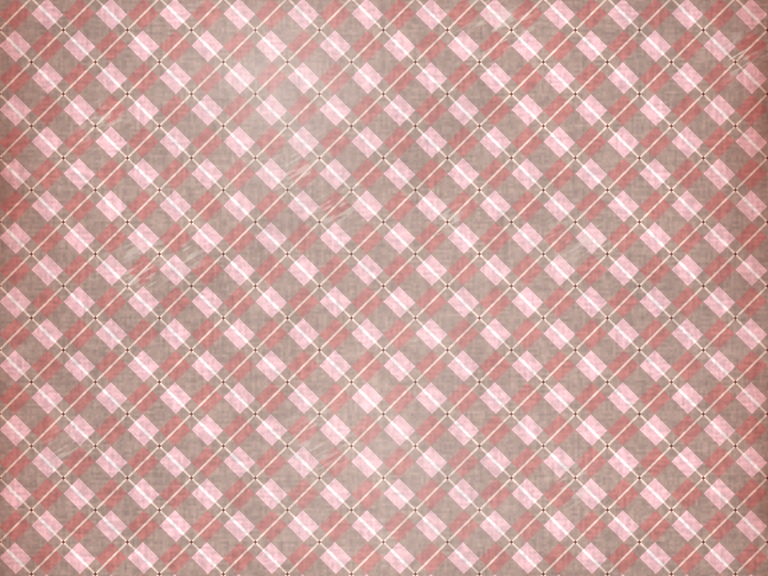
A Shadertoy shader for this pattern:

```glsl
const float ROWS = 9.0;

float hash(vec2 p) {
    return fract(sin(dot(p, vec2(127.1, 311.7))) * 43758.5453);
}

float noise(vec2 p) {
    vec2 cell = floor(p);
    vec2 f = fract(p);
    f = f * f * (3.0 - 2.0 * f);
    float low = mix(hash(cell), hash(cell + vec2(1, 0)), f.x);
    float high = mix(hash(cell + vec2(0, 1)), hash(cell + vec2(1, 1)), f.x);
    return mix(low, high, f.y);
}

float fbm(vec2 p) {
    float sum = 0.0;
    float amplitude = 0.5;
    for (int i = 0; i < 5; i++) {
        sum += amplitude * noise(p);
        p = p * 2.03 + 17.3;
        amplitude *= 0.5;
    }
    return sum;
}

float stripe(float dist, float halfWidth, float blur) {
    return 1.0 - smoothstep(halfWidth - blur, halfWidth + blur, dist);
}

float glow(vec2 p, vec2 center, float radius) {
    vec2 d = (p - center) / radius;
    return exp(-dot(d, d));
}

// Diagonal tartan: u runs down to the right, v runs up to the right
vec3 plaid(vec2 p, float blur) {
    const vec3 taupe = vec3(0.695, 0.59, 0.55);
    const vec3 rose = vec3(0.765, 0.505, 0.485);
    const vec3 pink = vec3(0.95, 0.765, 0.785);
    const vec3 cream = vec3(0.95, 0.855, 0.795);
    const vec3 white = vec3(1.0, 0.97, 0.97);
    const vec3 maroon = vec3(0.42, 0.22, 0.2);

    vec2 uv = vec2(p.x - p.y, p.x + p.y);
    vec2 d = abs(uv - floor(uv + 0.5));
    float bandU = stripe(d.x, 0.242, blur);
    float bandV = stripe(d.y, 0.242, blur);
    float pinkMask = bandV * (1.0 - bandU);

    vec3 color = mix(taupe, rose, bandU * (1.0 - bandV));
    color = mix(color, pink, pinkMask);

    // Thin stitched lines and a small dark knot where they cross
    color = mix(color, cream, 0.9 * stripe(d.x, 0.024, blur));
    color = mix(color, mix(cream, white, pinkMask),
                mix(0.9, 1.0, pinkMask) * stripe(d.y, mix(0.024, 0.032, pinkMask), blur));
    return mix(color, maroon, 0.9 * stripe(max(d.x, d.y), 0.027, blur));
}

// Uneven horizontal and vertical threads, centered on zero
float linen(vec2 p) {
    float weft = noise(p * vec2(6.0, 25.0));
    float warp = noise(p * vec2(25.0, 6.0) + 41.0);
    float grain = noise(p * 27.0 + 7.0);
    return 0.35 * weft + 0.35 * warp + 0.3 * grain - 0.5;
}

// Scattered patches of fine, slanted scratches
float scuffs(vec2 p, float aspect) {
    float patches = 0.0;
    for (int i = 0; i < 12; i++) {
        float id = float(i);
        vec2 center = vec2(hash(vec2(id, 3.1)) * aspect, hash(vec2(id, 8.7))) * ROWS;
        float radius = mix(0.2, 0.65, hash(vec2(id, 5.3)));
        patches = max(patches, glow(p, center, radius));
    }
    vec2 along = vec2(p.x + 0.6 * p.y, p.y - 0.6 * p.x);
    float scratch = noise(along * vec2(3.5, 22.0)) * 0.6 + fbm(p * 8.0) * 0.5;
    return patches * smoothstep(0.55, 0.8, scratch);
}

// Soft dirt creeping in from the sides
float edgeDirt(vec2 p, vec2 size) {
    vec2 margin = min(p, size - p);
    float side = 0.9 * exp(-margin.x / 0.7) + 0.15 * exp(-margin.y / 0.3);
    return clamp(side * (0.2 + 1.2 * fbm(p * 0.8)), 0.0, 1.0);
}

void mainImage(out vec4 fragColor, in vec2 fragCoord) {
    vec2 p = fragCoord / iResolution.y * ROWS;
    float aspect = iResolution.x / iResolution.y;
    vec2 size = vec2(aspect, 1.0) * ROWS;
    float blur = ROWS / iResolution.y;

    vec3 color = plaid(p - vec2(-0.01, 0.53), blur);
    color *= 1.0 + 0.32 * linen(p);

    // Faded areas and cloudy variation
    float fade = 0.26 * glow(p, size * vec2(0.36, 0.85), 1.6)
               + 0.18 * glow(p, size * vec2(0.52, 0.15), 2.0)
               + 0.14 * glow(p, size * 0.5, 4.5);
    fade *= 0.5 + fbm(p * 1.3);
    color = mix(color, vec3(0.99, 0.95, 0.94), fade);
    color *= 1.0 + 0.1 * (fbm(p * 0.7 + 9.0) - 0.4);

    // Wear
    color = mix(color, color * vec3(0.8, 0.66, 0.62), edgeDirt(p, size));
    color = mix(color, vec3(0.92, 0.87, 0.83), 0.55 * scuffs(p, aspect));
    fragColor = vec4(clamp(color, 0.0, 1.0), 1.0);
}
```
